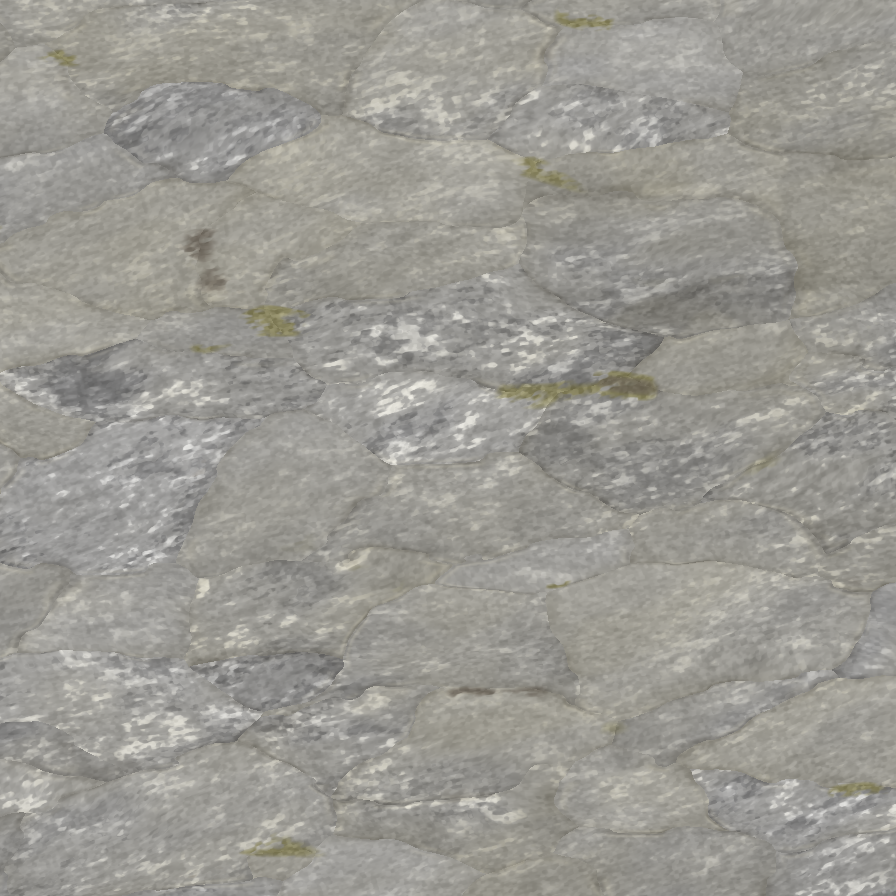
This texture is drawn by a WebGL 2 fragment shader. Its source:

```glsl
#version 300 es
precision highp float;
// Weathered wall of flat, overlapping schist slabs in grey and beige.
// Warped, size-weighted cells make the slabs; stretched soft cellular noise
// makes the slanted bedding, pale mica flecks, dark crusts and mossy gaps.

uniform vec2 u_resolution;
out vec4 fragColor;

vec3 hash3(vec2 p) {
    vec3 q = fract(p.xyx * vec3(0.1031, 0.1030, 0.0973));
    q += dot(q, q.yxz + 33.33);
    return fract((q.xxy + q.yzz) * q.zyx);
}

mat2 rotation(float a) {
    return mat2(cos(a), -sin(a), sin(a), cos(a));
}

// Two channels of cellular noise, blended softly between neighbours
vec2 softCells(vec2 p) {
    vec2 cell = floor(p), sum = vec2(0.0);
    float total = 0.0;
    for (int y = -1; y <= 1; y++)
    for (int x = -1; x <= 1; x++) {
        vec2 id = cell + vec2(x, y);
        vec3 h = hash3(id);
        vec2 d = id + 0.15 + 0.7 * h.xy - p;
        float w = exp(-6.0 * dot(d, d));
        sum += w * vec2(h.z, fract(h.z * 37.0 + h.x));
        total += w;
    }
    return sum / total;
}

// Nearest slab: xy = cell id, z = distance to the joint, w = height in slab
vec4 slabs(vec2 p) {
    vec2 cell = floor(p);
    vec4 best = vec4(0.0);
    float near = 9.0, second = 9.0;
    for (int y = -2; y <= 2; y++)
    for (int x = -2; x <= 2; x++) {
        vec2 id = cell + vec2(x, y);
        vec3 h = hash3(id + 71.0);
        vec2 d = p - id - 0.05 - 0.9 * h.xy;
        d.y -= (h.x - 0.4) * 0.7 * d.x;
        float dist = length(d) - 0.5 * h.z;
        if (dist < near) {
            second = near;
            near = dist;
            best = vec4(id, 0.0, d.y);
        } else {
            second = min(second, dist);
        }
    }
    best.z = second - near;
    return best;
}

void main() {
    vec2 p = gl_FragCoord.xy / u_resolution.y;

    // Slab layout with wavering, chipped outlines
    vec2 broad = softCells(p * vec2(5.0, 11.0) + 3.0);
    vec2 chips = softCells(p * vec2(24.0, 40.0) + 11.0);
    vec2 warped = p + vec2(0.09, 0.05) * (broad - 0.5) + 0.014 * (chips - 0.5);
    vec4 slab = slabs(rotation(0.06) * warped * vec2(4.4, 10.5) + 20.0);
    vec3 kind = hash3(slab.xy + 5.0);
    vec3 trait = hash3(slab.xy + 143.0);

    // Bedding rises to the right, with its own tilt and offset in each slab
    vec2 bed = rotation(0.08 + 0.32 * trait.x) * (p + 0.02 * (broad.yx - 0.5));
    bed += floor(kind.xy * 9.0);
    vec2 coarse = softCells(bed * vec2(12.0, 30.0));
    vec2 middle = softCells(bed * vec2(38.0, 105.0));
    vec2 fine = softCells(bed * vec2(100.0, 230.0));
    vec2 grain = softCells(bed * vec2(210.0, 300.0));

    // Rough slabs carry flecks and crusts, smooth ones hardly any
    float rough = smoothstep(0.3, 1.0, kind.x + 0.6 * (broad.y - 0.5));
    float grey = clamp(0.15 + 0.55 * kind.y + 0.5 * rough + 0.4 * (coarse.y - 0.5), 0.0, 1.0);
    vec3 color = mix(vec3(0.612, 0.602, 0.562), vec3(0.612, 0.610, 0.605), grey);
    float tone = 0.055 * (kind.z - 0.5) + 0.055 * (coarse.x - 0.5);
    tone += (0.04 + 0.04 * rough) * (middle.x - 0.5);
    tone += (0.05 + 0.04 * rough) * (fine.x - 0.5) + 0.07 * (grain.x - 0.5);
    color += tone + 0.03 * clamp(slab.w, -0.6, 0.6);

    // Dark crumbly crusts
    float crust = 0.45 * coarse.y + 0.17 * middle.y + 0.2 * fine.y + 0.18 * grain.y;
    color -= vec3(0.10, 0.099, 0.094) * rough * smoothstep(0.54, 0.67, crust);

    // Pale flecks and thin mica streaks
    float fleck = 0.35 * middle.x + 0.4 * fine.x + 0.25 * grain.y;
    fleck += 0.3 * (coarse.x - 0.5);
    vec3 mica = mix(vec3(0.19, 0.18, 0.13), vec3(0.18, 0.18, 0.175), grey);
    color += mica * (0.25 + 0.75 * rough) * smoothstep(0.6, 0.86, fleck);

    // Joints: soft shade, a broken dark line and an occasional worn rim
    float shade = 1.0 - smoothstep(0.0, 0.25, slab.z);
    float line = 1.0 - smoothstep(0.01, 0.08, slab.z);
    float rim = smoothstep(0.02, 0.06, slab.z) * (1.0 - smoothstep(0.06, 0.13, slab.z));
    color -= vec3(0.022, 0.023, 0.026) * shade;
    color -= vec3(0.05, 0.052, 0.055) * line * smoothstep(0.35, 0.75, chips.x);
    color += vec3(0.055, 0.052, 0.04) * rim * smoothstep(0.55, 0.85, chips.y);

    // Rare open gaps, mossy or dark with earth
    vec2 gap = softCells(p * vec2(11.0, 24.0) + 47.0);
    float open = 1.0 - smoothstep(0.04, 0.2, slab.z + 0.2 * (fine.y - 0.5));
    vec3 moss = vec3(0.50, 0.48, 0.30) + 0.15 * (grain.x - 0.5);
    color = mix(color, moss, 0.75 * open * smoothstep(0.91, 0.96, gap.x));
    vec3 earth = vec3(0.40, 0.37, 0.33) + 0.1 * (grain.y - 0.5);
    color = mix(color, earth, 0.75 * open * smoothstep(0.945, 0.975, gap.y));

    fragColor = vec4(clamp(color, 0.0, 1.0), 1.0);
}
```
